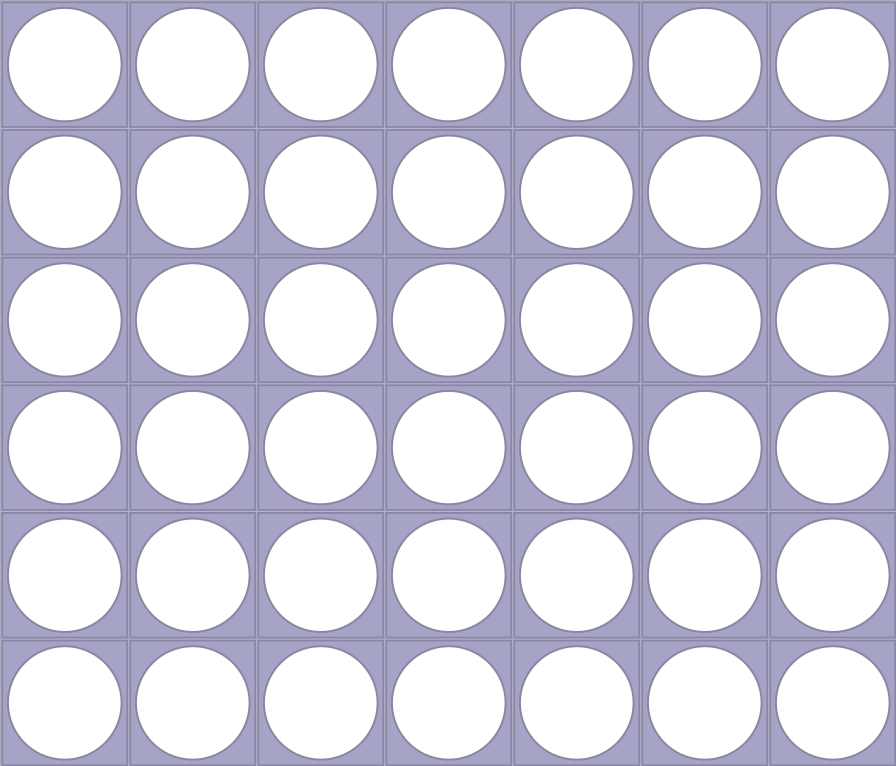
Write a WebGL 2 fragment shader that draws this pattern.

```glsl
#version 300 es
precision highp float;
// Grid of lavender square tiles, each outlined and holding an outlined white disc.

#define TILES vec2(7.0, 6.0)           // repeats across and down
#define SHIFT vec2(0.006, -0.006)      // grid offset, in tiles
#define DISC_RADIUS 0.444              // centre line of the disc outline
#define RING_WIDTH 0.0155              // disc outline
#define FRAME_WIDTH 0.0140             // outline of each square
#define GAP_WIDTH 0.0090               // slit between neighbouring squares
#define FILL_COLOR vec3(0.65, 0.64, 0.78)
#define LINE_COLOR vec3(0.53, 0.53, 0.64)
#define GAP_COLOR vec3(0.71, 0.71, 0.78)
#define DISC_COLOR vec3(1.0)

uniform vec2 u_resolution;
out vec4 fragColor;

// Share of a pixel covered by a stripe of the given width, at distance d from its middle
float stripe(float d, float width, float pixel) {
    float h = 0.5 * width;
    float overlap = min(d + 0.5 * pixel, h) - max(d - 0.5 * pixel, -h);
    return clamp(overlap / pixel, 0.0, 1.0);
}

// Smooth inside mask of a signed distance
float inside(float d, float pixel) {
    return clamp(0.5 - d / pixel, 0.0, 1.0);
}

void main() {
    vec2 grid = gl_FragCoord.xy / u_resolution * TILES - SHIFT;
    vec2 local = fract(grid) - 0.5;
    vec2 pixelSize = TILES / u_resolution;
    float pixel = max(pixelSize.x, pixelSize.y);

    // Square frames: a dark band on each seam, split by a pale slit
    vec2 toSeam = 0.5 - abs(local);
    float seam = min(toSeam.x, toSeam.y);
    float band = stripe(seam, GAP_WIDTH + 2.0 * FRAME_WIDTH, pixel);
    float gap = stripe(seam, GAP_WIDTH, pixel);
    vec3 color = mix(FILL_COLOR, LINE_COLOR, band);
    color += (GAP_COLOR - LINE_COLOR) * gap;

    // White disc and its outline
    float disc = length(local) - DISC_RADIUS;
    color = mix(color, DISC_COLOR, inside(disc, pixel));
    color = mix(color, LINE_COLOR, stripe(disc, RING_WIDTH, pixel));

    fragColor = vec4(color, 1.0);
}
```
